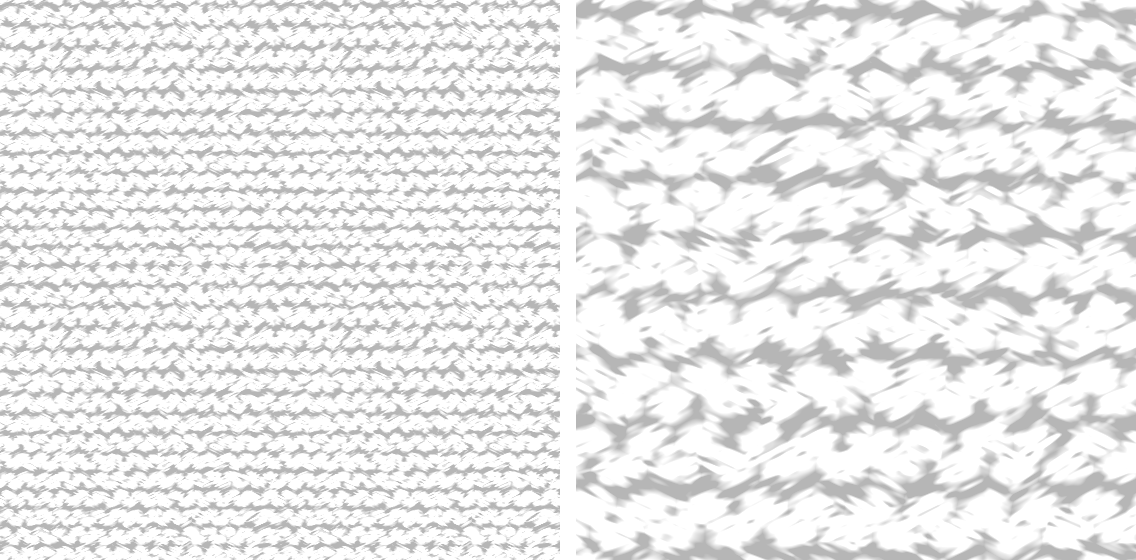
Left, the full canvas; right, a detail of the centre.
Give the GLSL for this texture, as a Shadertoy shader.

```glsl
// Garter stitch knit: rows of white, fibrous, interlocking bumps over soft grey gaps.

const float TAU = 6.2831853;
const float TILES = 2.0;                    // identical swatches along each side
const vec2 STITCHES = vec2(15.0, 14.0);     // stitches and rows in one swatch
const float STITCH_ASPECT = 0.93;           // stitch width over row height
const vec3 GAP_COLOR = vec3(0.715);
const vec3 YARN_COLOR = vec3(1.0);

float hash(vec2 p) {
    return fract(sin(dot(p, vec2(127.1, 311.7))) * 43758.55);
}

// Value noise that wraps after a whole number of cells.
float wrapNoise(vec2 p, vec2 period) {
    vec2 cell = floor(p);
    vec2 f = fract(p);
    f = f * f * (3.0 - 2.0 * f);
    vec2 lo = mod(cell, period);
    vec2 hi = mod(cell + 1.0, period);
    float bottom = mix(hash(lo), hash(vec2(hi.x, lo.y)), f.x);
    float top = mix(hash(vec2(lo.x, hi.y)), hash(hi), f.x);
    return mix(bottom, top, f.y);
}

// Fine slanted strands; both axes advance by whole periods across a swatch.
float strands(vec2 p, vec2 alongDir, vec2 acrossDir, vec2 count) {
    vec2 q = vec2(dot(p, alongDir), dot(p, acrossDir)) * count;
    return wrapNoise(q, count);
}

// Approximate distance to one bump; side is +1 for an upper arch, -1 for a lower loop.
float bumpDistance(vec2 q, vec2 radius, float side) {
    q.x -= 0.1 * q.y;
    q.y += side * 0.4 * q.x * q.x;
    return (length(q / radius) - 1.0) * radius.y;
}

// Distance to the nearest bump; g counts stitches across and rows up.
float knitDistance(vec2 g) {
    float d = 1.0;
    for (int j = -1; j <= 1; j++) {
        float row = floor(g.y) + float(j);
        float rowId = mod(row, STITCHES.y);
        float x = g.x + 0.3 * hash(vec2(rowId, 71.0));
        for (int k = 0; k < 2; k++) {
            float side = 1.0 - 2.0 * float(k);
            float halfStep = 0.5 * float(k);
            for (int i = -1; i <= 1; i++) {
                float col = floor(x - halfStep) + float(i);
                vec2 id = vec2(mod(col, STITCHES.x), rowId + 20.0 * float(k));
                vec2 jitter = vec2(hash(id), hash(id + 37.0)) - 0.5;
                vec2 q = vec2((x - col - 0.5 - halfStep) * STITCH_ASPECT,
                              g.y - row - 0.5 - side * 0.18);
                q -= jitter * vec2(0.10, 0.05);
                vec2 radius = vec2(0.405, 0.25) * (0.95 + 0.10 * hash(id + 83.0));
                d = min(d, bumpDistance(q, radius, side));
            }
        }
    }
    return d;
}

void mainImage(out vec4 fragColor, in vec2 fragCoord) {
    vec2 tile = fract(fragCoord / iResolution.xy * TILES);
    float pixel = TILES * STITCHES.y / iResolution.y;

    // Uneven row heights and gently wandering stitches
    vec2 wander = vec2(wrapNoise(tile * vec2(7.0, 14.0), vec2(7.0, 14.0)),
                       wrapNoise(tile * vec2(9.0, 5.0) + 0.5, vec2(9.0, 5.0))) - 0.5;
    vec2 grid = tile * STITCHES + wander * vec2(0.15, 0.08);
    grid.y += 0.47 - 0.2 * cos(TAU * tile.y);

    // Fibres mostly rise to the right, with patches that fall
    vec2 bent = tile + 0.015 * wander;
    float rising = strands(bent, vec2(1.0, 1.0), vec2(-1.0, 2.0), vec2(36.0, 84.0));
    float falling = strands(bent, vec2(1.0, -1.0), vec2(1.0, 2.0), vec2(36.0, 84.0));
    float patches = wrapNoise(tile * 24.0, vec2(24.0));
    float fibre = mix(rising, falling, smoothstep(0.5, 0.65, patches)) - 0.5;

    // Frayed bump edges that shade gradually into the gaps
    float d = knitDistance(grid) + 0.24 * fibre;
    float shadeDepth = max(0.125, pixel);
    float yarn = 1.0 - clamp((d + 0.03) / shadeDepth, 0.0, 1.0);

    // Faint flecks on the yarn
    float fleck = smoothstep(0.25, 0.45, fibre) * 0.12;
    vec3 color = mix(GAP_COLOR, YARN_COLOR, yarn) - fleck * yarn;
    fragColor = vec4(color, 1.0);
}
```
